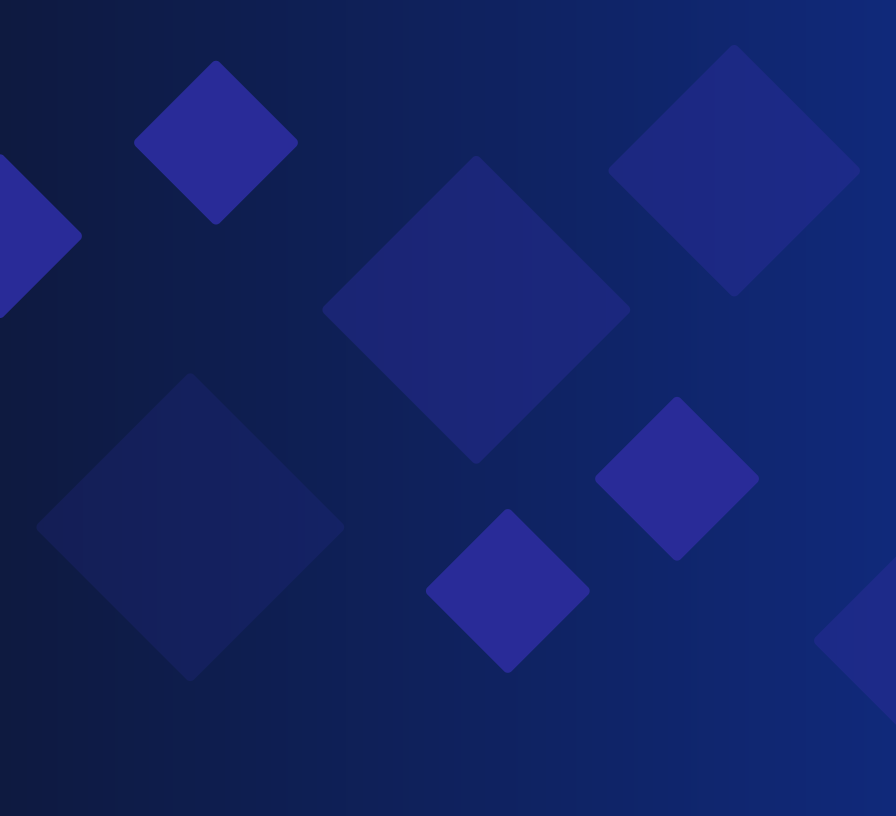
Give the GLSL for this background, as a WebGL 1 fragment shader.

```glsl
precision highp float;
// Draws soft-cornered violet diamonds over a horizontal navy-to-blue gradient.

uniform vec2 u_resolution;

// Lengths are in units of the canvas height.
const vec3 NAVY = vec3(0.053, 0.100, 0.250);
const vec3 BLUE = vec3(0.063, 0.161, 0.480);
const vec3 VIOLET = vec3(0.161, 0.169, 0.598);

const float SMALL = 0.1003;
const float MEDIUM = 0.1540;
const float LARGE = 0.1885;
const float CORNER = 0.0065;

const float SOLID = 1.0;
const float HALF_CLEAR = 0.50;
const float MUTED = 0.45;
const float FAINT = 0.22;

const int DIAMOND_COUNT = 8;

// Signed distance to a rounded diamond whose tips lie at the given reach.
float diamondDistance(vec2 p, float reach) {
  vec2 turned = vec2(p.x + p.y, p.y - p.x) * 0.70711;
  vec2 q = abs(turned) - (reach - CORNER) * 0.70711;
  return length(max(q, 0.0)) + min(max(q.x, q.y), 0.0) - CORNER;
}

void main() {
  vec2 p = gl_FragCoord.xy / u_resolution.y;
  float pixel = 1.0 / u_resolution.y;

  // Background
  vec3 color = mix(NAVY, BLUE, gl_FragCoord.x / u_resolution.x);

  // Diamonds: center x, center y, reach, opacity
  vec4 diamonds[DIAMOND_COUNT];
  diamonds[0] = vec4(0.2647, 0.8252, SMALL, SOLID);
  diamonds[1] = vec4(0.0000, 0.7106, SMALL, SOLID);
  diamonds[2] = vec4(0.8297, 0.4133, SMALL, SOLID);
  diamonds[3] = vec4(0.6223, 0.2758, SMALL, SOLID);
  diamonds[4] = vec4(0.8998, 0.7908, MEDIUM, HALF_CLEAR);
  diamonds[5] = vec4(1.1517, 0.2149, MEDIUM, HALF_CLEAR);
  diamonds[6] = vec4(0.5837, 0.6203, LARGE, MUTED);
  diamonds[7] = vec4(0.2332, 0.3539, LARGE, FAINT);

  // Blend each diamond with a one-pixel soft edge
  for (int i = 0; i < DIAMOND_COUNT; i++) {
    vec4 d = diamonds[i];
    float dist = diamondDistance(p - d.xy, d.z);
    float coverage = clamp(0.5 - dist / pixel, 0.0, 1.0);
    color = mix(color, VIOLET, coverage * d.w);
  }

  gl_FragColor = vec4(color, 1.0);
}
```
